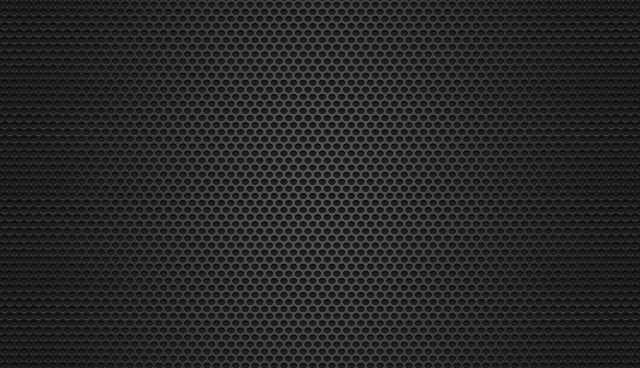
A Shadertoy shader for this pattern:

```glsl
// Dark perforated metal sheet: staggered oval holes under a soft central light.

// Approximate signed distance to an axis-aligned ellipse, negative inside.
float ellipseDistance(vec2 p, vec2 radii) {
    float k = length(p / radii);
    return (k - 1.0) * k / max(length(p / (radii * radii)), 1e-4);
}

// Antialiased coverage of the inside of a distance field.
float coverage(float dist, float pixel) {
    return 1.0 - smoothstep(-0.5 * pixel, 0.5 * pixel, dist);
}

void mainImage(out vec4 fragColor, in vec2 fragCoord) {
    vec2 uv = fragCoord / iResolution.xy;
    float pixel = 52.0 / iResolution.y; // one pixel, in row heights

    // Staggered grid: 66.5 holes across, 52 rows down
    vec2 grid = uv * vec2(66.5, 52.0) + vec2(0.0, 0.2);
    grid.x += 0.5 * mod(floor(grid.y), 2.0);
    vec2 cell = (fract(grid) - 0.5) * vec2(1.365, 1.0);

    // Sheet brightness falls off faster sideways than vertically
    vec2 fromCenter = (uv - 0.5) * vec2(1.0, 0.4);
    float light = 1.0 - smoothstep(0.0, 0.52, length(fromCenter));
    vec3 color = vec3(mix(0.105, 0.32, light));

    // Thin bright lip along the lower edge of each hole
    vec2 radii = vec2(0.51, 0.435);
    float hole = ellipseDistance(cell, radii);
    float lip = coverage(abs(hole - 0.02) - 0.05, pixel);
    lip *= smoothstep(-0.05, -0.3, cell.y);
    color = mix(color, vec3(mix(0.32, 0.35, light)), lip);

    // Recessed floor, shaded by the upper edge
    float lit = coverage(ellipseDistance(cell + vec2(0.0, 0.22), radii), pixel);
    vec3 floorColor = mix(vec3(0.045), vec3(0.118), lit);
    color = mix(color, floorColor, coverage(hole, pixel));

    fragColor = vec4(color, 1.0);
}
```
